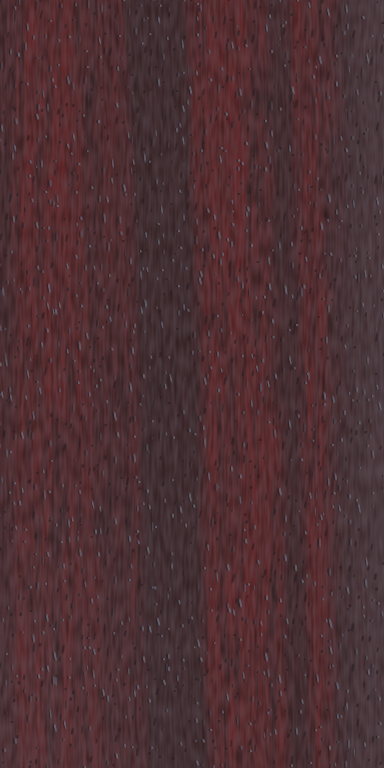
Reproduce this texture procedurally as a Shadertoy shader.

```glsl
// Dark red mahogany board: broad vertical bands, fine fibres and short glinting pores.
#define DARK_WOOD  vec3(0.225, 0.150, 0.160)
#define RED_WOOD   vec3(0.370, 0.145, 0.152)
#define SHEEN      vec3(0.350, 0.305, 0.335)
#define GLINT      vec3(0.430, 0.435, 0.490)
#define PORE_DARK  vec3(0.150, 0.105, 0.120)
#define FIBRE_FREQ vec2(75.0, 5.5)
#define PORE_CELL  vec2(0.020, 0.046)
#define PORE_SHARE 0.72
#define SHEEN_BASE 0.20
#define DRIFT      0.030

vec2 hash2(vec2 p) {
    uvec2 q = uvec2(ivec2(p)) * uvec2(1597334673u, 3812015801u);
    uint n = (q.x ^ q.y) * 1597334673u;
    n = (n ^ (n >> 15)) * 2246822519u;
    n ^= n >> 13;
    return vec2(n & 65535u, n >> 16) / 65535.0;
}

float gradientDot(vec2 cell, vec2 offset) {
    float angle = 6.28318 * hash2(cell).x;
    return dot(vec2(cos(angle), sin(angle)), offset);
}

// Gradient noise, roughly -0.7 to 0.7
float gradientNoise(vec2 p) {
    vec2 i = floor(p), f = p - i;
    vec2 u = f * f * f * (f * (f * 6.0 - 15.0) + 10.0);
    vec2 e = vec2(1.0, 0.0);
    return mix(mix(gradientDot(i, f), gradientDot(i + e, f - e), u.x),
               mix(gradientDot(i + e.yx, f - e.yx), gradientDot(i + 1.0, f - 1.0), u.x), u.y);
}

// Soft-edged vertical stripe between two positions
float stripe(float x, float left, float right, float blur) {
    return smoothstep(left - blur, left + blur, x) * (1.0 - smoothstep(right - blur, right + blur, x));
}

// Returns dark groove in x and lit edge in y
vec2 pores(vec2 p, float pixel) {
    vec2 base = floor(p / PORE_CELL), result = vec2(0.0);
    for (int j = -1; j <= 1; j++)
    for (int i = -1; i <= 1; i++) {
        vec2 cell = base + vec2(i, j);
        vec2 place = hash2(cell + 211.0), kind = hash2(cell + 577.0);
        vec2 look = hash2(cell + 911.0);
        vec2 d = p - (cell + place) * PORE_CELL;
        d.x += d.y * (look.x - 0.5) * 0.45;
        float halfLength = mix(0.004, 0.017, kind.y * kind.y);
        float halfWidth = mix(0.0014, 0.0028, look.y);
        float taper = 1.0 - smoothstep(0.35, 1.0, abs(d.y) / halfLength);
        float present = step(kind.x, PORE_SHARE) * taper;
        float groove = 1.0 - smoothstep(halfWidth - pixel * 0.5, halfWidth + pixel, abs(d.x));
        float lit = 1.0 - smoothstep(halfWidth * 0.5, halfWidth * 0.5 + pixel, abs(d.x - halfWidth * 1.3));
        result = max(result, present * vec2(groove, lit * smoothstep(0.15, 0.9, look.x)));
    }
    return result;
}

void mainImage(out vec4 fragColor, in vec2 fragCoord) {
    vec2 p = fragCoord / iResolution.x;
    float pixel = 1.0 / iResolution.x;

    // Grain wanders slightly along the board
    vec2 g = p;
    g.x += 0.012 * gradientNoise(p * vec2(4.0, 1.6) + 30.0);
    float fibre = gradientNoise(g * FIBRE_FREQ + 40.0);
    float fine = gradientNoise(g * FIBRE_FREQ * vec2(2.1, 3.2) + 90.0);
    float streak = gradientNoise(g * vec2(26.0, 0.9) + 150.0);
    float fleck = gradientNoise(g * vec2(65.0, 24.0) + 260.0);

    // Broad dark bands, leaning right towards the bottom
    float x = g.x + DRIFT * (p.y - 1.0) + 0.008 * fibre;
    float dark = 0.95 * stripe(x, 0.355, 0.520, 0.022);
    dark = max(dark, 0.80 * stripe(x, 0.725, 0.785, 0.022));
    dark = max(dark, 0.85 * smoothstep(0.82, 0.91, p.x));
    dark = max(dark, 0.55 * (1.0 - smoothstep(0.0, 0.07, p.x)));
    dark = max(dark, 0.40 * stripe(x, 0.23, 0.36, 0.06));

    // Red wood broken up by dark fibres
    float grain = 0.70 + 0.60 * streak + 0.65 * fibre + 0.40 * fine + 0.35 * fleck;
    float red = clamp(grain, 0.0, 1.0) * (1.0 - dark);
    vec3 color = mix(DARK_WOOD, RED_WOOD, red);
    color *= 1.0 + 0.16 * fine + 0.12 * fibre;

    // Grey surface haze, strongest at the right edge and lower left
    float haze = SHEEN_BASE + 0.30 * smoothstep(0.80, 1.0, p.x);
    haze += 0.14 * (1.0 - smoothstep(0.0, 0.8, length(p * vec2(1.0, 0.7))));
    haze += 0.35 * fleck + 0.22 * fine;
    color = mix(color, SHEEN, clamp(haze, 0.0, 0.75));

    // Pores: dark groove with a bluish glint beside it
    vec2 pore = pores(g, pixel);
    color = mix(color, PORE_DARK, 0.60 * pore.x);
    color = mix(color, GLINT, 0.75 * pore.y);

    fragColor = vec4(color, 1.0);
}
```
